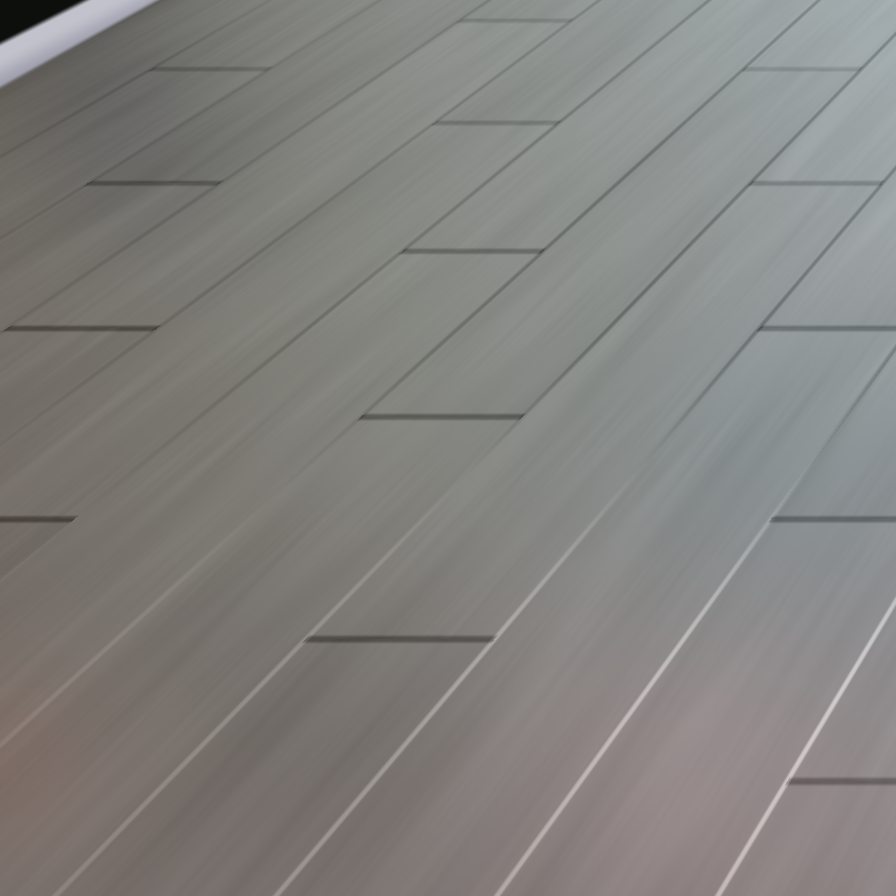
This texture is drawn by a Shadertoy shader. Its source:

```glsl
#define VANISH vec2(2.0, 1.988)    // vanishing point of the seams
#define PLANK_SLOPE 0.124          // plank width per unit of depth
#define COLUMN_SHIFT 8.863
#define ROW_SCALE 19.94            // stagger steps along the floor
#define ROW_SHIFT 10.72
#define PLANK_LENGTH 5.0           // plank length in stagger steps
#define STAGGER 2.0                // steps between neighbouring columns
#define SEAM_WIDTH 0.0013
#define JOINT_WIDTH 0.0021
#define GRAIN_AMOUNT 0.022
#define TONE_AMOUNT 0.022

float hash(vec2 cell) {
    return fract(sin(dot(cell, vec2(127.1, 311.7))) * 4375.85);
}

float glow(vec2 p, vec2 center, vec2 radius) {
    vec2 q = (p - center) / radius;
    return exp(-dot(q, q));
}

float softLine(float dist, float halfWidth, float pixel) {
    return 1.0 - smoothstep(0.3 * halfWidth, 1.4 * halfWidth + pixel, dist);
}

// Long streaks: layered sines, bent slowly along the plank
float woodGrain(vec2 q, float seed) {
    float sum = 0.0, amplitude = 0.5;
    vec2 frequency = vec2(6.0, 0.7);
    for (int i = 0; i < 6; i++) {
        float phase = seed * 40.0 + float(i) * 2.3;
        float bend = 1.7 * sin(q.y * frequency.y + q.x * frequency.x * 0.37 + phase);
        float fade = 0.6 + 0.4 * sin(q.y * frequency.y * 1.6 - q.x * 5.0 + phase * 1.7);
        sum += amplitude * fade * sin(q.x * frequency.x + bend + phase);
        amplitude *= 0.78;
        frequency *= vec2(1.75, 1.3);
    }
    return sum;
}

// Daylight from the upper right, warm tints near the bottom
vec3 floorLight(vec2 p) {
    vec3 bottom = mix(vec3(0.46, 0.43, 0.41), vec3(0.54, 0.51, 0.51), p.x);
    vec3 top = mix(vec3(0.45, 0.435, 0.40), vec3(0.64, 0.68, 0.69), p.x);
    vec3 color = mix(bottom, top, p.y);
    color -= vec3(0.07, 0.065, 0.045) * glow(p, vec2(0.13, 0.87), vec2(0.15, 0.16));
    color -= 0.035 * glow(p, vec2(0.36, 0.18), vec2(0.2, 0.22));
    color += vec3(-0.045, -0.02, -0.01) * glow(p, vec2(0.88, 0.46), vec2(0.25, 0.2));
    color += vec3(0.045, 0.02, 0.025) * glow(p, vec2(0.78, 0.13), vec2(0.2, 0.18));
    color += vec3(0.035, 0.0, -0.005) * glow(p, vec2(0.0, 0.15), vec2(0.13, 0.12));
    color += vec3(0.005, 0.015, 0.005) * glow(p, vec2(0.5, 0.6), vec2(0.35, 0.3));
    return color;
}

void mainImage(out vec4 fragColor, in vec2 fragCoord) {
    vec2 p = fragCoord / iResolution.xy;
    float pixel = 1.0 / iResolution.y;

    // Floor coordinates in perspective
    float depth = VANISH.y - p.y;
    float column = (p.x - VANISH.x) / (depth * PLANK_SLOPE) + COLUMN_SHIFT;
    float row = ROW_SCALE / depth - ROW_SHIFT;
    float columnId = floor(column);
    float along = (row - 3.0 + STAGGER * columnId) / PLANK_LENGTH;
    float seed = hash(vec2(columnId, floor(along)));

    // Planks
    vec3 color = floorLight(p);
    color += TONE_AMOUNT * (seed - 0.5);
    color += GRAIN_AMOUNT * woodGrain(vec2(column, row), seed);

    // Long seams: pale near the viewer, dark further away
    float seamDist = abs(column - round(column)) * PLANK_SLOPE * depth
                   * depth / length(VANISH - p);
    float paleness = 1.0 - smoothstep(0.22, 0.68, p.y);
    float seamShade = mix(-0.14, 0.08 + 0.17 * p.x, paleness);
    float seamStrength = mix(0.3, 1.0, smoothstep(-0.5, 0.3, p.x - 0.8 * p.y));
    color += seamShade * seamStrength * softLine(seamDist, SEAM_WIDTH * depth, pixel);

    // Dark joints at the plank ends
    float jointDist = abs(along - round(along)) * PLANK_LENGTH * depth * depth / ROW_SCALE;
    float jointStrength = mix(0.45, 1.0, smoothstep(1.0, 1.4, depth));
    color -= 0.16 * jointStrength * softLine(jointDist, JOINT_WIDTH * depth, pixel);

    // Skirting strip with its shadow, and the dark gap behind it
    float stripEdge = (1.0 - p.y) + 0.556 * p.x - 0.098;
    float gapEdge = (1.0 - p.y) + 0.507 * p.x - 0.049;
    color -= 0.06 * exp(-max(stripEdge, 0.0) / 0.025);
    float soft = 0.003 + pixel;
    vec3 strip = mix(vec3(0.76, 0.76, 0.80), vec3(0.62, 0.62, 0.68),
                     smoothstep(0.015, 0.05, gapEdge));
    color = mix(strip, color, smoothstep(-soft, soft, stripEdge));
    color = mix(vec3(0.05, 0.06, 0.05), color, smoothstep(-soft, soft, gapEdge));

    fragColor = vec4(color, 1.0);
}
```
